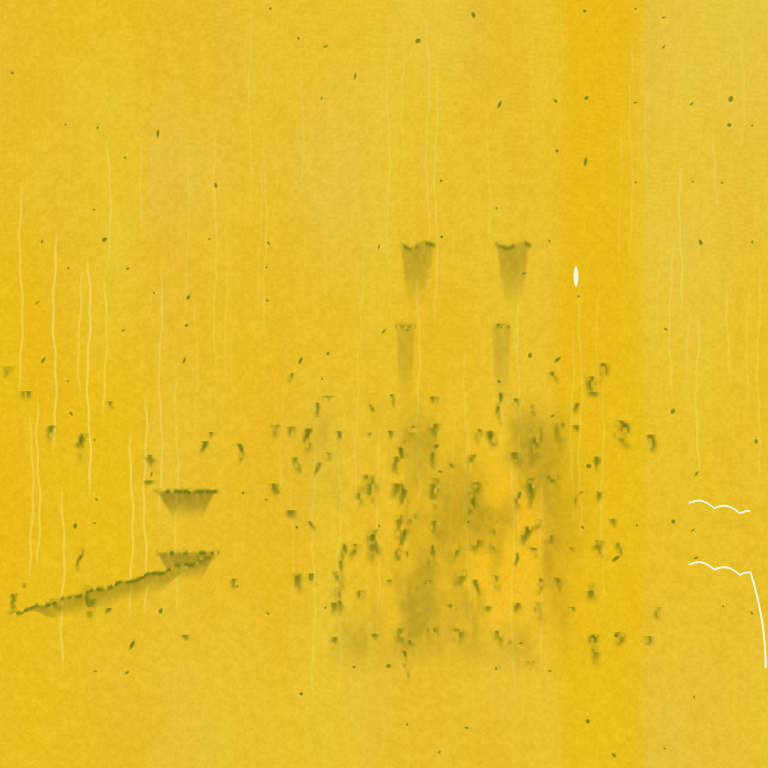
This texture is drawn by a WebGL 1 fragment shader. Its source:

```glsl
precision highp float;
// Weathered yellow painted metal: broad tonal bands, fine grain, pale drips,
// mossy olive stains that run downward, small chips and white scratches.
// Cells scatter the stains, chips and drips; layered sines make them wander.
uniform vec2 u_resolution;

#define DEEP vec3(0.915, 0.735, 0.105)
#define PALE vec3(0.905, 0.765, 0.255)
#define GLOW vec3(0.965, 0.745, 0.110)
#define DRIP vec3(0.940, 0.840, 0.400)
#define GRIME vec3(0.600, 0.520, 0.130)
#define MOSS vec3(0.400, 0.440, 0.070)
#define GRAIN 0.055
#define DRIP_COLUMNS 64.0
#define STAIN_CHANCE 0.62
#define CHIP_CHANCE 0.17

float hash(vec2 p) {
  return fract(sin(dot(p, vec2(127.1, 311.7))) * 43758.5);
}

vec3 hash3(vec2 p) {
  return vec3(hash(p), hash(p + 17.3), hash(p + 41.7));
}

float noise(vec2 p) {
  vec2 i = floor(p), f = fract(p);
  f = f * f * (3.0 - 2.0 * f);
  return mix(mix(hash(i), hash(i + vec2(1, 0)), f.x),
             mix(hash(i + vec2(0, 1)), hash(i + 1.0), f.x), f.y);
}

float fbm(vec2 p) {
  float sum = 0.0, amp = 0.53;
  for (int i = 0; i < 4; i++) {
    sum += amp * noise(p);
    p = p * 2.03 + 7.1;
    amp *= 0.5;
  }
  return sum;
}

// 1 between lo and hi, with soft edges
float band(float v, float lo, float hi, float soft) {
  return smoothstep(lo - soft, lo + soft, v) * (1.0 - smoothstep(hi - soft, hi + soft, v));
}

float stainZone(vec2 p) {
  float middle = band(p.x, 0.37, 0.82, 0.06) * band(p.y, 0.17, 0.50, 0.05);
  float edges = band(p.x, 0.02, 0.88, 0.03) * band(p.y, 0.15, 0.52, 0.05);
  return max(middle, 0.20 * edges);
}

// Mossy heads with tails running down
float stains(vec2 p, vec2 grid, float seed) {
  float sum = 0.0;
  for (int j = -1; j <= 1; j++)
    for (int i = -1; i <= 1; i++) {
      vec2 id = floor(p * grid) + vec2(i, j);
      vec3 r = hash3(id + seed);
      vec2 at = (id + 0.25 + 0.5 * r.yz) / grid;
      vec2 q = p - at;
      q.x += 0.003 * sin(p.y * 75.0 + r.z * 40.0) + 0.0015 * sin(p.y * 210.0 + r.y * 30.0);
      float t = -q.y * grid.y / (0.2 + 0.7 * r.y);
      float width = mix(0.0025, 0.0065, r.z);
      float tail = smoothstep(-0.08, 0.03, t) * (1.0 - smoothstep(0.1, 1.0, t));
      sum = max(sum, step(r.x, STAIN_CHANCE * stainZone(at)) * tail * exp(-q.x * q.x / (width * width)));
    }
  return sum;
}

// Small turned flecks, at most one per cell
float chips(vec2 p, float grid, float px) {
  vec2 id = floor(p * grid);
  vec3 r = hash3(id + 5.0);
  vec2 q = p - (id + 0.3 + 0.4 * r.yz) / grid;
  float a = 6.283 * r.z, size = mix(0.001, 0.0028, r.y * r.y);
  q = mat2(cos(a), sin(a), -sin(a), cos(a)) * q;
  float d = length(q * vec2(1.0, mix(0.35, 1.0, r.z))) - size;
  return step(r.x, CHIP_CHANCE) * (1.0 - smoothstep(-px, px, d));
}

// Thin pale runs of paint
float drips(vec2 p, float px) {
  float sum = 0.0;
  for (int i = -1; i <= 1; i++) {
    float id = floor(p.x * DRIP_COLUMNS) + float(i);
    vec3 r = hash3(vec2(id, 3.0));
    float x = (id + r.x) / DRIP_COLUMNS + 0.002 * sin(p.y * 33.0 + id) + 0.0008 * sin(p.y * 120.0 + id * 3.0);
    float top = 0.35 + 0.65 * r.y;
    float run = band(p.y, top - 0.08 - 0.25 * r.z, top, 0.02);
    sum = max(sum, run * (0.35 + 0.65 * r.z) * (1.0 - smoothstep(0.0006, 0.0012 + px, abs(p.x - x))));
  }
  return sum;
}

// Flat-topped deposit narrowing downward: x is smear, y is crust on the lip
vec2 ledge(vec2 q, float halfWidth, float height) {
  float t = -q.y / height;
  float side = 1.0 - smoothstep(-0.003, 0.003, abs(q.x) - halfWidth * (1.0 - 0.55 * clamp(t, 0.0, 1.0)));
  float fall = smoothstep(-0.08, 0.04, t) * (1.0 - smoothstep(0.25, 1.0, t));
  float lip = exp(-q.y * q.y / 0.00001) * (1.0 - smoothstep(halfWidth, halfWidth * 1.25, abs(q.x)));
  return vec2(side * fall, lip);
}

void main() {
  vec2 p = gl_FragCoord.xy / u_resolution.y;
  float px = 1.0 / u_resolution.y;
  float rough = noise(p * vec2(210.0, 150.0)), cloud = fbm(p * vec2(9.0, 5.0));

  // Painted ground
  float pale = 0.64 - 0.65 * band(p.x, 0.73, 0.83, 0.025) - 0.25 * (1.0 - smoothstep(0.17, 0.22, p.x))
    - 0.30 * band(p.y, 0.17, 0.62, 0.12) + 0.18 * smoothstep(0.82, 0.85, p.x) + 0.9 * (cloud - 0.5);
  vec3 col = mix(DEEP, PALE, clamp(pale, 0.0, 1.0));
  col.g += 0.05 * (fbm(p * vec2(14.0, 3.0) + 20.0) - 0.45);
  col = mix(col, GLOW, 0.75 * exp(-dot(p - vec2(0.66, 0.29), p - vec2(0.66, 0.29)) * 60.0) * smoothstep(0.3, 0.6, cloud));
  col += GRAIN * (0.6 * noise(p * 310.0) + 0.4 * noise(p * 140.0) - 0.5);
  float worn = 0.35 + 0.5 * band(p.x, 0.02, 0.20, 0.03) + 0.4 * band(p.x, 0.87, 0.97, 0.02);
  col = mix(col, DRIP, worn * drips(p, px));

  // Grime film and deposits
  float film = band(p.x, 0.42, 0.74, 0.05) * band(p.y, 0.15, 0.46, 0.04);
  float smear = 0.6 * film * smoothstep(0.35, 0.75, fbm(p * vec2(22.0, 9.0) + 4.0));
  float crust = 0.0;
  for (int i = 0; i < 2; i++) {
    float k = float(i);
    vec2 bowl = ledge(p - vec2(0.243, 0.360 - 0.080 * k), 0.037, 0.040);
    vec2 post = ledge(p - vec2(0.543 + 0.125 * k, 0.680 + 0.003 * sin(p.x * 150.0)), 0.021, 0.085);
    vec2 trail = ledge(p - vec2(0.528 + 0.125 * k, 0.575), 0.012, 0.130);
    smear = max(smear, max(0.85 * bowl.x, max(0.55 * post.x, 0.35 * trail.x)));
    crust = max(crust, max(bowl.y, 0.8 * max(post.y, 0.6 * trail.y)));
  }
  vec2 ramp = p - vec2(0.030, 0.205 + 0.28 * (p.x - 0.03) + 0.002 * sin(p.x * 170.0));
  vec2 slope = ledge(ramp - vec2(0.115, 0.0), 0.115, 0.030);
  smear = max(smear, 0.65 * slope.x);
  crust = max(crust, slope.y);
  float moss = max(stains(p, vec2(24.0, 15.0), 2.0), 0.8 * stains(p, vec2(38.0, 26.0), 9.0));
  smear = max(smear, 0.55 * moss);
  crust = max(crust, moss) * smoothstep(0.25, 0.65, rough);
  col = mix(col, GRIME, smear * (0.65 + 0.35 * rough));
  col = mix(col, MOSS, 0.75 * max(crust, chips(p, 27.0, px)));

  // White scratches
  float scratch = 0.0;
  for (int i = 0; i < 2; i++) {
    vec2 q = p - vec2(0.897, 0.345 - 0.08 * float(i));
    float wave = abs(q.y + 0.2 * q.x - 0.006 * abs(sin(q.x * 95.0)));
    scratch = max(scratch, band(q.x, 0.0, 0.08, px) * (1.0 - smoothstep(0.0006, 0.0008 + px, wave)));
  }
  float s = (p.y - 0.13) / 0.125;
  scratch = max(scratch, band(s, 0.0, 1.0, 0.01) * (1.0 - smoothstep(0.0006, 0.0008 + px, abs(p.x - 0.997 + 0.02 * s * s))));
  float nick = length((p - vec2(0.75, 0.64)) * vec2(4.0, 1.0)) - 0.013;
  scratch = max(scratch, 1.0 - smoothstep(-2.0 * px, 2.0 * px, nick));
  gl_FragColor = vec4(mix(col, vec3(0.97, 0.96, 0.88), scratch), 1.0);
}
```
